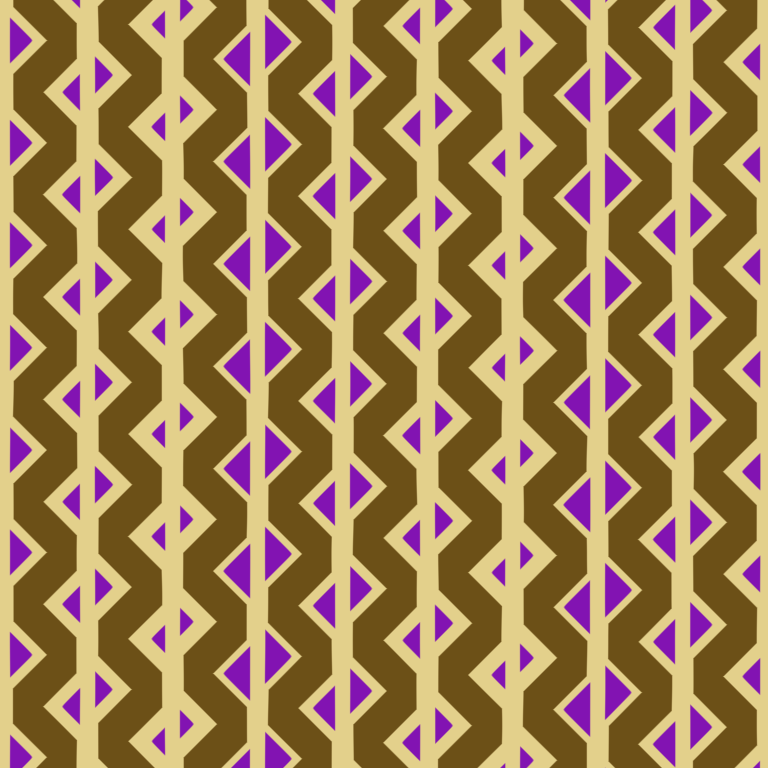
Give the GLSL for this pattern, as a Shadertoy shader.

```glsl
// Upright cream stems edged with staggered triangular leaves on brown, each leaf
// holding a purple triangle whose size steps down over every four stems.
// Each pixel takes the nearest of three neighbouring stems as distance fields.

#define STEM_PITCH 0.1107   // spacing of stems, canvas widths
#define STEM_START 0.0033   // centre of the first stem
#define STEM_HALF  0.0140   // half width of a stem
#define LEAF_PITCH 0.13333  // vertical spacing of leaves
#define LEAF_START 0.0527   // first right leaf, from the top
#define LEAF_STEP  0.0451   // drop from one stem to the next
#define LEFT_DROP  0.0223   // left leaves sit lower than right ones
#define LEAF_REACH 0.0577   // stem centre to leaf tip
#define CORE_BASE  0.0098   // stem centre to purple base
#define CORE_REACH 0.0452   // stem centre to the largest purple tip
#define CORE_SHRINK 0.0057  // loss of reach per stem in a group of four
#define WOBBLE     0.0014   // unevenness of the cut edges

const vec3 BROWN  = vec3(0.425, 0.312, 0.092);
const vec3 CREAM  = vec3(0.890, 0.815, 0.545);
const vec3 PURPLE = vec3(0.510, 0.075, 0.700);

float hash(vec2 p) {
    p = fract(p * vec2(0.1031, 0.1130));
    p += dot(p, p.yx + 33.33);
    return fract((p.x + p.y) * p.x * 97.0);
}

// Smooth noise along one axis, with a separate track for each seed
float edgeNoise(float t, float seed) {
    float cell = floor(t);
    float f = smoothstep(0.0, 1.0, fract(t));
    return mix(hash(vec2(cell, seed)), hash(vec2(cell + 1.0, seed)), f) - 0.5;
}

// Right-angled triangle pointing along +x, with a vertical base and soft corners
float triangleDistance(vec2 p, float base, float tip) {
    const float ROUNDING = 0.0013;
    float softY = sqrt(p.y * p.y + ROUNDING * ROUNDING);
    vec2 d = vec2(base - p.x, (p.x + softY - tip) * 0.7071) + ROUNDING;
    return min(max(d.x, d.y), 0.0) + length(max(d, 0.0)) - ROUNDING;
}

// Distances to the cream outline (x) and the purple core (y) of one stem
vec2 stemDistances(vec2 p, float column) {
    float x = p.x - STEM_START - column * STEM_PITCH;
    float left = step(x, 0.0);
    float centre = LEAF_START + column * LEAF_STEP + left * LEFT_DROP;
    float y = mod(p.y - centre + 0.5 * LEAF_PITCH, LEAF_PITCH) - 0.5 * LEAF_PITCH;
    vec2 q = vec2(abs(x), y);

    float seed = column * 2.0 + left + 11.0;
    float wobble = WOBBLE * edgeNoise(p.y * 18.0 + 5.0, seed);
    float stem = q.x - STEM_HALF + wobble;
    float leaf = (q.x + abs(q.y) - LEAF_REACH) * 0.7071 + 0.4 * wobble;

    float reach = CORE_REACH - CORE_SHRINK * mod(column + 1.0, 4.0);
    float core = triangleDistance(q, CORE_BASE, reach) + 0.4 * wobble;
    return vec2(min(stem, leaf), core);
}

void mainImage(out vec4 fragColor, in vec2 fragCoord) {
    vec2 p = fragCoord / iResolution.y;
    p.y = 1.0 - p.y;
    float softness = 0.9 / iResolution.y;

    // Leaf tips cross into neighbouring cells, so join three stems
    float nearest = floor((p.x - STEM_START) / STEM_PITCH + 0.5);
    vec2 d = vec2(1.0);
    for (int i = -1; i <= 1; i++) {
        d = min(d, stemDistances(p, nearest + float(i)));
    }

    vec2 cover = 1.0 - smoothstep(-softness, softness, d);
    vec3 colour = mix(BROWN, CREAM, cover.x);
    colour = mix(colour, PURPLE, cover.y);
    fragColor = vec4(colour, 1.0);
}
```
